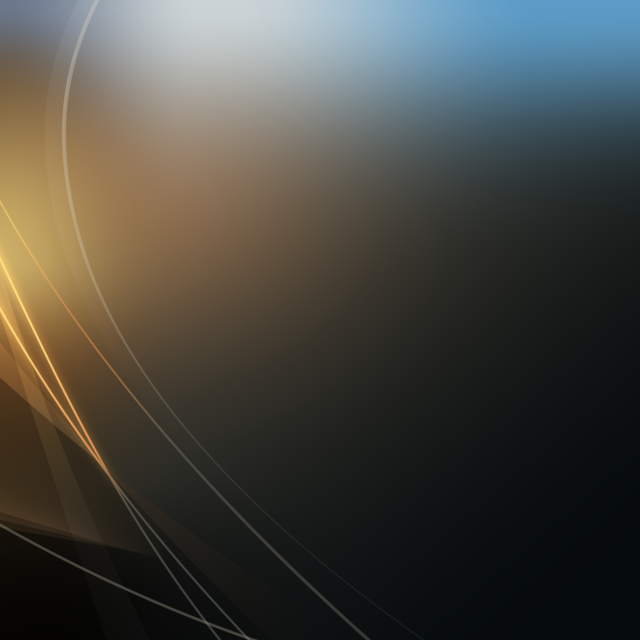
Reproduce this background procedurally as a Shadertoy shader.

```glsl
float bell(float offset, float radius) {
    float t = offset / radius;
    return exp(-t * t);
}

// Distance to the zero set of a curve, in canvas heights
float curveDistance(float f) {
    vec2 slope = vec2(dFdx(f), dFdy(f)) * iResolution.y;
    return f / max(length(slope), 1e-4);
}

float stroke(float f, float halfWidth) {
    float aa = 0.8 / iResolution.y;
    return 1.0 - smoothstep(halfWidth - aa, halfWidth + aa, abs(curveDistance(f)));
}

float side(float f) {
    float aa = 0.8 / iResolution.y;
    return smoothstep(-aa, aa, curveDistance(f));
}

// Region lying between two curves
float ribbon(float a, float b) {
    float sa = side(a), sb = side(b);
    return sa * (1.0 - sb) + sb * (1.0 - sa);
}

vec3 backdrop(float x, float depth) {
    // Charcoal falling away to the lower right
    vec3 color = mix(vec3(0.23, 0.23, 0.20), vec3(0.025, 0.042, 0.05),
                     smoothstep(0.3, 1.2, x * 0.6 + depth * 0.7));
    color *= mix(vec3(1.1, 0.85, 0.55), vec3(1.0), smoothstep(0.0, 0.3, x));

    // Brown haze
    color = mix(color, vec3(0.55, 0.41, 0.28), bell(x - 0.2, 0.33) * bell(depth - 0.28, 0.25));

    // Gold light on the left edge
    vec3 gold = mix(vec3(0.80, 0.68, 0.40), vec3(0.62, 0.36, 0.14), smoothstep(0.4, 0.62, depth));
    color = mix(color, gold, bell(x, 0.16) * bell(depth - 0.4, 0.2));

    // Pale sky turning blue
    vec3 sky = mix(vec3(0.42, 0.47, 0.55), vec3(0.80, 0.83, 0.84), smoothstep(0.0, 0.32, x));
    sky = mix(sky, vec3(0.36, 0.61, 0.78), smoothstep(0.35, 0.85, x));
    float reach = mix(0.09, 0.21, smoothstep(0.0, 0.3, x)) - 0.03 * smoothstep(0.5, 1.0, x);
    color = mix(color, sky, bell(depth, reach));

    // Dark lower left corner
    return color * (1.0 - 0.75 * smoothstep(0.72, 1.0, depth) * (1.0 - smoothstep(0.1, 0.6, x)));
}

void mainImage(out vec4 fragColor, in vec2 fragCoord) {
    vec2 uv = fragCoord / iResolution.xy;
    float x = uv.x, depth = 1.0 - uv.y;
    vec3 color = backdrop(x, depth);

    // Diagonal veils crossing near the bright knot
    float upperVeil = depth - 0.535 - x * (1.25 - 0.36 * x);
    float lowerVeil = depth - 0.59 - x * (0.9 - 0.3 * x);
    float veilFade = 1.0 - smoothstep(0.1, 0.55, x);
    color += vec3(0.07, 0.05, 0.03) * ribbon(upperVeil, lowerVeil) * veilFade;
    color *= 1.0 - 0.2 * side(lowerVeil) * veilFade;

    // Steep translucent ribbon
    float u = depth - 0.42;
    float steepRight = x - u * (0.3 + 0.18 * u);
    float steepLeft = x - (depth - 0.49) * 0.325;
    color += mix(vec3(0.09, 0.07, 0.035), vec3(0.025), smoothstep(0.55, 0.85, depth))
           * ribbon(steepRight, steepLeft) * smoothstep(0.4, 0.5, depth);

    // Fan of soft folds at the lower left
    for (int i = 0; i < 3; i++) {
        float k = float(i);
        float fold = depth - 0.8 - 0.012 * k - x * (0.3 - 0.06 * k);
        float fade = 1.0 - smoothstep(0.05, 0.29, x);
        float above = 1.0 - side(fold);
        color += vec3(0.065, 0.048, 0.032) * above * exp(min(-fold, 0.0) * 0.0 + min(fold, 0.0) * 22.0) * fade;
        color *= 1.0 - 0.12 * side(fold) * fade;
    }

    // Large pale arc with a faint outer halo
    float arcDepth = depth - 0.21;
    float arc = x - 0.1 - mix(1.18, 0.9, smoothstep(0.0, 0.45, depth)) * arcDepth * arcDepth;
    float arcFade = 1.0 - smoothstep(0.1, 0.9, depth);
    color += 0.025 * ribbon(arc, arc + 0.03) * arcFade;
    color = mix(color, vec3(0.85, 0.82, 0.76),
                stroke(arc, mix(0.0007, 0.0032, arcFade)) * mix(0.10, 0.36, arcFade));

    // Glowing strands cooling from gold to grey
    vec3 ember = mix(vec3(1.0, 0.88, 0.5), vec3(0.95, 0.62, 0.36), smoothstep(0.5, 0.7, depth));
    ember = mix(ember, vec3(0.55, 0.54, 0.49), smoothstep(0.7, 0.8, depth));
    float heat = 1.0 - smoothstep(0.66, 0.8, depth);

    u = depth - 0.404;
    float firstStrand = x - u * (0.47 + 0.3 * u * u);
    u = depth - 0.482;
    float secondStrand = x - u * (0.555 + 0.38 * u);
    float strands = max(stroke(firstStrand, 0.0017), stroke(secondStrand, 0.0017));
    float glow = bell(curveDistance(firstStrand), 0.009) + bell(curveDistance(secondStrand), 0.009);
    color += vec3(0.12, 0.08, 0.03) * glow * heat;
    color = mix(color, ember, strands * mix(0.42, 0.92, heat));

    // Outer strand
    u = depth - 0.315;
    float outerStrand = x - u * (0.56 + 0.41 * u);
    vec3 outerColor = mix(vec3(0.95, 0.78, 0.42), vec3(0.80, 0.52, 0.29), smoothstep(0.35, 0.52, depth));
    outerColor = mix(outerColor, vec3(0.5, 0.49, 0.43), smoothstep(0.55, 0.72, depth));
    color = mix(color, outerColor,
                stroke(outerStrand, mix(0.0013, 0.0025, smoothstep(0.5, 0.9, depth)))
                * mix(0.8, 0.38, smoothstep(0.45, 0.75, depth)));

    // Low grey strand
    float lowStrand = depth - 0.82 - x * (0.565 - 0.28 * x);
    color = mix(color, vec3(0.6, 0.58, 0.51), stroke(lowStrand, 0.0021) * 0.42);

    fragColor = vec4(clamp(color, 0.0, 1.0), 1.0);
}
```
